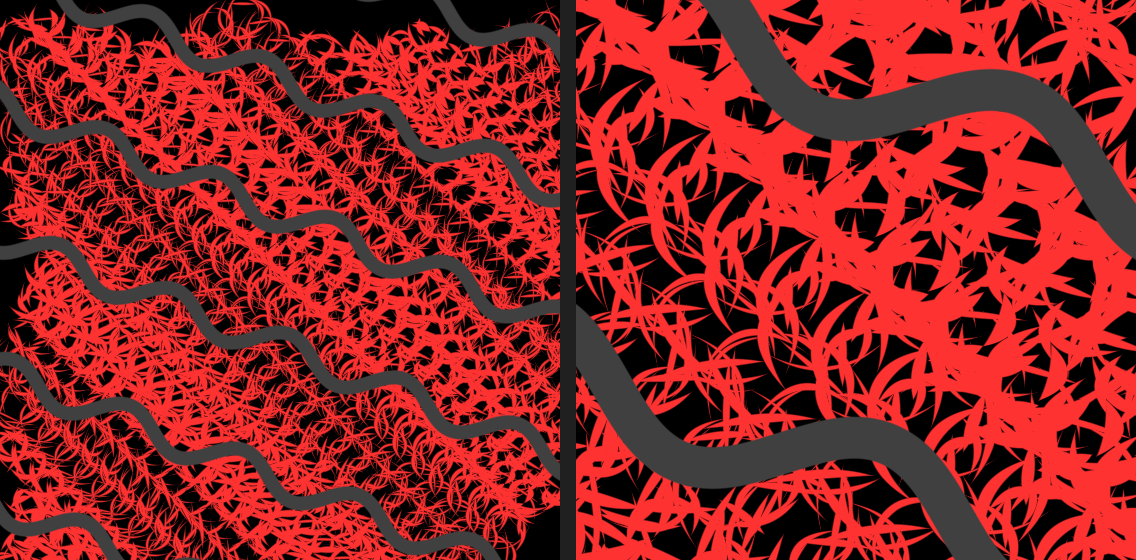
Left: the whole. Right: its middle third, enlarged.
This pattern is drawn by a Shadertoy shader. Its source:

```glsl
// Tangled red thorn chains on black, running diagonally beneath grey wavy bands.

#define PITCH 0.046          // repeat along a chain
#define LANE 0.052           // distance between chains
#define STROKES 12           // thorns in each repeat
#define DENSITY_PERIOD 0.345 // distance between dense groups of chains
#define BAND_SPACING 0.2223
#define BAND_WAVELENGTH 0.2196
#define BAND_AMPLITUDE 0.0275
#define BAND_WIDTH 0.0248
#define BAND_TILT 0.3735
#define RED vec3(1.0, 0.195, 0.195)
#define GREY vec3(0.25)

const float TAU = 6.2831853;

vec3 hash3(vec2 p) {
    vec3 h = fract(vec3(p.xyx) * vec3(0.1031, 0.1030, 0.0973));
    h += dot(h, h.yxz + 33.33);
    return fract((h.xxy + h.yzz) * h.zyx);
}

// Curved stroke tapering to a point at both ends.
float thornDistance(vec2 p, float halfLength, float halfWidth, float bend) {
    float t = p.x / halfLength;
    float taper = 1.0 - t * t;
    float slope = 2.0 * bend * t / halfLength;
    return (abs(p.y - bend * taper) - halfWidth * taper) / sqrt(1.0 + slope * slope);
}

// Chains start and stop at ragged edges; q is (along, across) the diagonal.
bool chainCovers(vec2 q, float ragged) {
    vec2 p = vec2(q.x + q.y, q.x - q.y) * 0.70711;
    float inset = 0.055 * ragged;
    return p.x > inset && p.y > inset + 0.02 && p.x + p.y < 1.89 - inset;
}

float thornField(vec2 p) {
    vec2 q = vec2(p.x + p.y, p.x - p.y) * 0.70711;
    float nearest = 1.0;
    for (int dl = -1; dl <= 1; dl++) {
        float lane = floor(q.y / LANE) + float(dl);
        float laneY = (lane + 0.5) * LANE;
        vec3 laneRandom = hash3(vec2(lane + 40.0, 7.0));
        float dense = 0.5 + 0.5 * cos(TAU * (laneY - 0.078) / DENSITY_PERIOD);
        dense = clamp(dense + 0.4 * (laneRandom.z - 0.5), 0.0, 1.0);
        float ring = PITCH * mix(0.56, 0.32, dense);
        float spread = mix(1.3, 3.2, dense);
        float firstCell = floor(q.x / PITCH - laneRandom.x);

        for (int k = 0; k < STROKES; k++) {
            vec2 seed = vec2(lane + 40.0, float(k) + 11.0);
            vec3 a = hash3(seed);
            vec3 b = hash3(seed + 71.0);
            float halfLength = PITCH * mix(0.35, 0.75, a.z);
            float halfWidth = PITCH * mix(0.03, 0.1, b.x) * mix(0.7, 1.4, dense);
            float bend = -halfLength * mix(-0.1, 0.6, b.y);

            for (int dc = -1; dc <= 1; dc++) {
                float cell = firstCell + float(dc);
                vec2 centre = vec2((cell + 0.5 + laneRandom.x) * PITCH, laneY);
                if (!chainCovers(centre, laneRandom.y)) continue;

                // Each repeat turns a little from the one before it.
                vec3 wobble = hash3(seed * 3.0 + vec2(cell, cell * 5.0)) - 0.5;
                float turn = TAU * float(k) / float(STROKES) + a.x
                           + (b.z - 0.5) * 0.09 * cell + 0.2 * wobble.x;
                vec2 local = q - centre - ring * vec2(cos(turn), sin(turn));
                float angle = turn + 0.25 * TAU + (a.y - 0.5) * spread + 0.3 * wobble.y;
                vec2 axis = vec2(cos(angle), sin(angle));
                local = vec2(dot(local, axis), dot(local, vec2(-axis.y, axis.x)));
                nearest = min(nearest, thornDistance(local, halfLength, halfWidth, bend));
            }
        }
    }
    return nearest;
}

// Parallel sine bands, descending to the right.
float bandDistance(vec2 p) {
    vec2 along = vec2(cos(BAND_TILT), sin(BAND_TILT));
    float phase = TAU * (dot(p, along) - 0.316) / BAND_WAVELENGTH;
    float across = dot(p, vec2(-along.y, along.x)) + 0.05 - BAND_AMPLITUDE * sin(phase);
    float slope = TAU * BAND_AMPLITUDE / BAND_WAVELENGTH * cos(phase);
    float offset = (fract(across / BAND_SPACING + 0.5) - 0.5) * BAND_SPACING;
    return abs(offset) / sqrt(1.0 + slope * slope) - 0.5 * BAND_WIDTH;
}

void mainImage(out vec4 fragColor, in vec2 fragCoord) {
    vec2 p = fragCoord / iResolution.y;
    p.y = 1.0 - p.y;
    float pixel = 1.0 / iResolution.y;

    vec3 color = RED * smoothstep(pixel, -pixel, thornField(p));
    color = mix(color, GREY, smoothstep(pixel, -pixel, bandDistance(p)));
    fragColor = vec4(color, 1.0);
}
```
